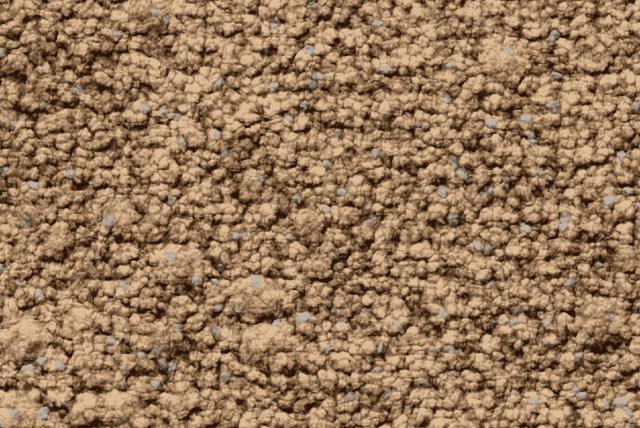
Write a Shadertoy shader that draws this texture.

```glsl
// Dry crumbly brown soil: sunlit crumbs and clods with dark crevices between them.

// Cells per canvas height of each size of lump
const float CLOD_FREQ  = 9.0;
const float CLUMP_FREQ = 23.0;
const float CRUMB_FREQ = 46.0;
const float GRIT_FREQ  = 98.0;

// Relief of each size of lump
const float CLOD_RELIEF  = 0.75;
const float CLUMP_RELIEF = 0.60;
const float CRUMB_RELIEF = 0.70;
const float GRIT_RELIEF  = 0.50;

const vec2  LIGHT_DIR    = vec2(-0.28, 0.96);
const float SLOPE_STEP   = 0.0028;
const float SHADOW_REACH = 0.014;
const float SLOPE_GAIN   = 0.60;
const float SHADOW_GAIN  = 0.55;
const float TONE_BIAS    = 0.07;
const float TONE_SPREAD  = 0.80;

const vec2  CLOD_HEAP    = vec2(0.20, 0.22);
const float STONE_SHARE  = 0.05;
const vec3  STONE_TINT   = vec3(0.86, 0.95, 1.10);

const vec3 CREVICE = vec3(0.15, 0.075, 0.035);
const vec3 SHADE   = vec3(0.33, 0.22, 0.13);
const vec3 UMBER   = vec3(0.47, 0.35, 0.24);
const vec3 EARTH   = vec3(0.60, 0.47, 0.34);
const vec3 SAND    = vec3(0.73, 0.59, 0.45);
const vec3 SUNLIT  = vec3(0.87, 0.74, 0.59);

vec3 hash3(vec2 cell) {
    vec3 h = fract(cell.xyx * vec3(0.1031, 0.1030, 0.0973));
    h += dot(h, h.yxz + 33.33);
    return fract((h.xxy + h.yzz) * h.zyx);
}

vec2 noise2(vec2 p) {
    vec2 i = floor(p), f = fract(p);
    f = f * f * (3.0 - 2.0 * f);
    vec2 low  = mix(hash3(i).xy, hash3(i + vec2(1, 0)).xy, f.x);
    vec2 high = mix(hash3(i + vec2(0, 1)).xy, hash3(i + vec2(1, 1)).xy, f.x);
    return mix(low, high, f.y) - 0.5;
}

// Clods gather in one heap and are rare elsewhere
float clodChance(vec2 p) {
    return 0.06 + 0.55 * (1.0 - smoothstep(0.12, 0.65, length(p - CLOD_HEAP)));
}

// Rounded lumps, one per cell: x = height in cell units, y = random id of the lump
vec2 lumps(vec2 p, float freq, float seed, bool sparse) {
    vec2 q = p * freq, base = floor(q);
    vec2 top = vec2(0.0, 0.5);
    for (int y = -1; y <= 1; y++)
    for (int x = -1; x <= 1; x++) {
        vec2 cell = base + vec2(x, y);
        vec3 rnd = hash3(cell + seed);
        vec2 center = cell + 0.15 + 0.7 * rnd.xy;
        if (sparse && rnd.z > clodChance(center / freq)) continue;
        float size = fract(rnd.z * 17.3);
        float radius = sparse ? mix(0.28, 0.60, size) : mix(0.45, 0.80, size);
        vec2 d = q - center;
        float height = radius - dot(d, d) / radius;
        if (height > top.x) top = vec2(height, fract(rnd.z * 61.7));
    }
    return top;
}

// x = height, y = openness (low in crevices), z = clod cover, w = crumb id
vec4 soil(vec2 p) {
    float clod  = lumps(p, CLOD_FREQ, 11.0, true).x;
    float clump = lumps(p, CLUMP_FREQ, 37.0, false).x;
    vec2  crumb = lumps(p, CRUMB_FREQ, 71.0, false);
    float grit  = lumps(p, GRIT_FREQ, 113.0, false).x;
    float cover = smoothstep(0.0, 0.22, clod);
    float rough = 1.0 - 0.5 * cover;
    float height = CLOD_RELIEF * clod / CLOD_FREQ
        + rough * (CLUMP_RELIEF * clump / CLUMP_FREQ + CRUMB_RELIEF * crumb.x / CRUMB_FREQ)
        + GRIT_RELIEF * grit / GRIT_FREQ;
    float open = rough * dot(vec3(clump, crumb.x, grit) - 0.37, vec3(1.1, 1.4, 0.6));
    return vec4(height, open, cover, crumb.y);
}

// Tone 0..1 to colour; each stop sits at the middle of its share of the area
vec3 soilColor(float tone) {
    vec3 c = mix(CREVICE, SHADE, smoothstep(0.02, 0.115, tone));
    c = mix(c, UMBER,  clamp((tone - 0.115) / 0.150, 0.0, 1.0));
    c = mix(c, EARTH,  clamp((tone - 0.265) / 0.195, 0.0, 1.0));
    c = mix(c, SAND,   clamp((tone - 0.460) / 0.240, 0.0, 1.0));
    return mix(c, SUNLIT, clamp((tone - 0.700) / 0.215, 0.0, 1.0));
}

void mainImage(out vec4 fragColor, in vec2 fragCoord) {
    vec2 uv = fragCoord / iResolution.y;

    // Warp the ground so that no lump stays perfectly round
    vec2 p = uv + 0.014 * noise2(uv * 19.0) + 0.007 * noise2(uv * 57.0 + 40.0)
                + 0.003 * noise2(uv * 130.0 + 90.0);

    // Slope towards the light, and shadow from higher ground on that side
    vec4 ground = soil(p);
    float lit  = soil(p - LIGHT_DIR * SLOPE_STEP).x - soil(p + LIGHT_DIR * SLOPE_STEP).x;
    float rise = soil(p + LIGHT_DIR * SHADOW_REACH).x - ground.x;
    float shadow = max(0.0, rise / SHADOW_REACH - 0.25);

    // Sum of light, crevices, crumb brightness, broad patches and fine dust
    float light = SLOPE_GAIN * lit / (2.0 * SLOPE_STEP) - SHADOW_GAIN * shadow
        + ground.y + 0.2 * ground.z + 0.45 * (ground.w - 0.5) + TONE_BIAS
        + 0.5 * noise2(uv * 5.0 + 7.0).x + 0.7 * noise2(uv * 210.0).y;
    float tone = 1.0 / (1.0 + exp(-1.7 * light / TONE_SPREAD));

    // A few crumbs are greyer stones
    float stone = step(1.0 - STONE_SHARE, ground.w);
    vec3 color = soilColor(tone) * mix(vec3(1.0), STONE_TINT, stone);
    fragColor = vec4(color, 1.0);
}
```
